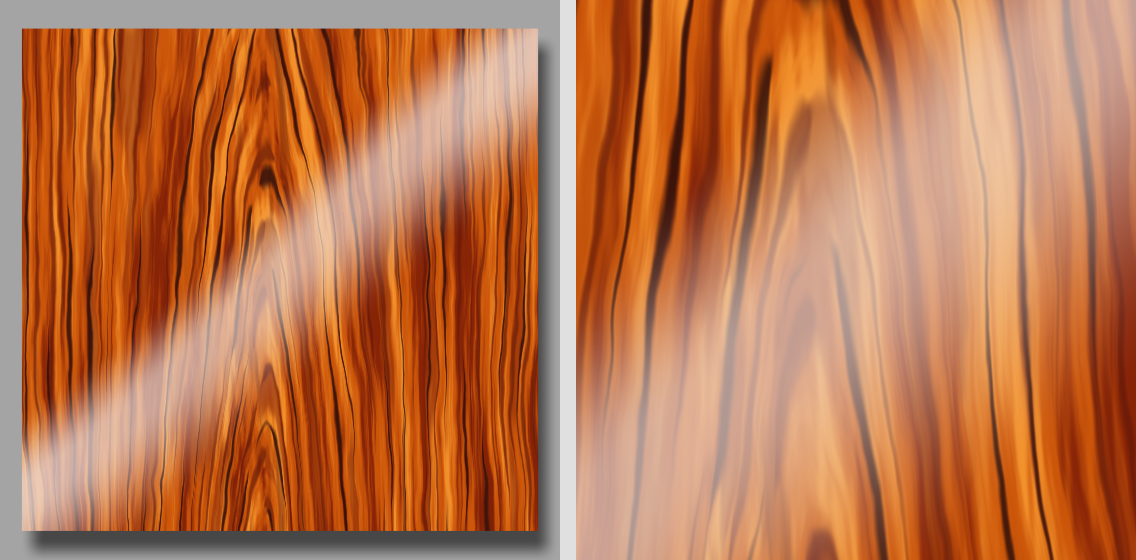
Left: the whole. Right: its middle third, enlarged.
This texture is drawn by a three.js fragment shader. Its source:

```glsl
// A polished rosewood panel on grey with a soft drop shadow and a diagonal sheen.
// A growth-ring field makes upright grain at the sides and nested arches along
// the middle; stretched noise gives the fibres, hashed cells the dark veins.
varying vec2 vUv;

float hash(vec2 p) {
  p = fract(p * vec2(0.1831, 0.3973));
  p += dot(p, p.yx + 33.33);
  return fract((p.x + p.y) * p.x * 17.17);
}

float noise(vec2 p) {
  vec2 i = floor(p);
  vec2 f = fract(p);
  f = f * f * (3.0 - 2.0 * f);
  return mix(mix(hash(i), hash(i + vec2(1.0, 0.0)), f.x),
             mix(hash(i + vec2(0.0, 1.0)), hash(i + vec2(1.0, 1.0)), f.x), f.y);
}

float fbm(vec2 p) {
  float sum = 0.0;
  float amp = 0.5;
  for (int i = 0; i < 4; i++) {
    sum += amp * noise(p);
    p = p * 2.03 + 17.3;
    amp *= 0.5;
  }
  return sum / 0.9375;
}

// Coverage of a box whose edges are blurred over a given distance
float softBox(vec2 p, vec2 lo, vec2 hi, float blur) {
  vec2 a = smoothstep(lo - blur, lo + blur, p);
  vec2 b = 1.0 - smoothstep(hi - blur, hi + blur, p);
  return a.x * a.y * b.x * b.y;
}

// One wandering dark line per cell, swelling and fading along its length
float veins(float ring, float along, float freq) {
  float cell = floor(ring * freq);
  float centre = 0.3 + 0.4 * hash(vec2(cell, freq));
  float n = noise(vec2(cell * 7.31 + freq, along * 4.0 + cell * 3.7));
  float width = 0.0045 * smoothstep(0.35, 0.95, n);
  float d = abs(fract(ring * freq) - centre) / freq;
  return (1.0 - smoothstep(width * 0.3, width + 0.0018, d)) * smoothstep(0.25, 0.55, n);
}

vec3 wood(vec2 p) {
  // Ring field: distance from the axis, tilted upward into arches near it
  float wander = 0.03 * (fbm(vec2(p.x * 5.0, p.y * 3.0)) - 0.5);
  float dx = p.x - 0.475 + wander;
  float heart = exp(-dx * dx / 0.012);
  float ring = sqrt(dx * dx + 0.0003) + 0.17 * (p.y - 0.5) * exp(-dx * dx / 0.04);
  ring += 0.035 * (fbm(p * vec2(9.0, 3.0) + 5.0) - 0.5);
  ring += 0.007 * (fbm(p * vec2(45.0, 13.0)) - 0.5);
  // Shift the two sides along the grain so that they do not mirror
  float along = p.y + 2.5 * smoothstep(-0.12, 0.12, dx);

  // Broad bands, medium streaks and fine fibres
  float band = fbm(vec2(ring * 26.0 + 40.0, along * 1.6));
  float streak = fbm(vec2(ring * 95.0 + 90.0, along * 3.0));
  float fibre = noise(vec2(p.x * 240.0 + ring * 60.0, p.y * 13.0));
  float tone = 0.5 + 1.0 * (band - 0.5) + 1.15 * (streak - 0.5) + 0.22 * (fibre - 0.5);
  tone += 0.14 * heart + 0.16 * (p.y - 0.5);
  vec3 col = mix(vec3(0.53, 0.14, 0.025), vec3(0.80, 0.34, 0.04), smoothstep(0.08, 0.52, tone));
  col = mix(col, vec3(0.95, 0.57, 0.17), smoothstep(0.50, 1.0, tone));

  // Smoky red-brown patches in the heart
  float smoke = smoothstep(0.52, 0.75, fbm(vec2(ring * 22.0, along * 4.0 + 8.0)));
  col = mix(col, vec3(0.48, 0.17, 0.04), 0.6 * smoke * heart);

  // Dark veins at two spacings, with a red stain along the wider ones
  float coarse = veins(ring + 2.0, along, 27.0);
  float thin = veins(ring + 3.0, along + 9.0, 46.0);
  float stain = smoothstep(0.58, 0.8, noise(vec2(ring * 75.0 + 9.0, along * 3.5)));
  col = mix(col, vec3(0.46, 0.11, 0.03), 0.45 * stain);
  col = mix(col, vec3(0.38, 0.09, 0.035), 0.65 * thin);
  col = mix(col, vec3(0.19, 0.06, 0.04), 0.86 * coarse);
  return col;
}

// Diagonal reflection, strongest at both ends, with a longer fade below
float sheen(vec2 p) {
  float t = p.y - 0.09 - 0.86 * p.x + 0.025 * sin(p.x * 6.3);
  float band = smoothstep(-0.25, -0.02, t) * (1.0 - smoothstep(0.01, 0.15, t));
  return band * (0.64 + 0.7 * (p.x - 0.5) * (p.x - 0.5));
}

void main() {
  vec3 col = vec3(0.645);
  float shadow = softBox(vUv, vec2(0.058, 0.016), vec2(0.977, 0.918), 0.022);
  col = mix(col, vec3(0.28), shadow);

  vec3 panel = mix(wood(vUv), vec3(0.93, 0.88, 0.87), sheen(vUv));
  float inside = softBox(vUv, vec2(0.039, 0.052), vec2(0.961, 0.949), 0.001);
  gl_FragColor = vec4(mix(col, panel, inside), 1.0);
}
```
